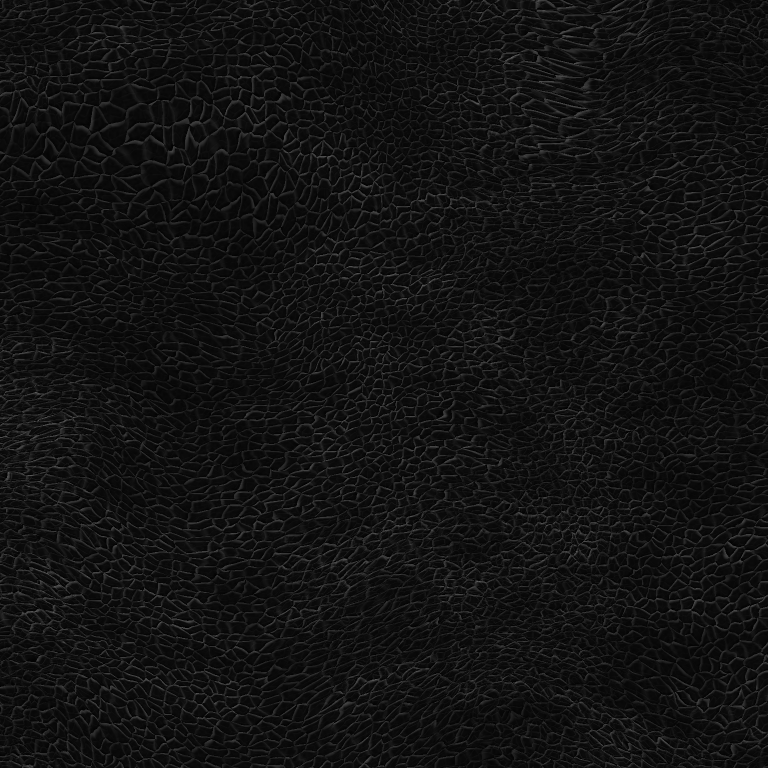
This texture is drawn by a WebGL 1 fragment shader. Its source:

```glsl
precision highp float;
// Black full-grain leather: fine flattened pebbles with softly lit creases.

uniform vec2 u_resolution;

const vec3 BASE_COLOR = vec3(0.040, 0.040, 0.040);
const vec3 SHEEN_COLOR = vec3(0.185, 0.185, 0.185);
const vec2 PEBBLE_COUNT = vec2(56.0, 88.0);
const vec2 LIGHT_DIR = vec2(-0.28, 0.96);

vec2 hash2(vec2 p) {
  vec3 h = fract(vec3(p.xyx) * vec3(0.1031, 0.1030, 0.0973));
  h += dot(h, h.yzx + 33.33);
  return fract((h.xx + h.yz) * h.zy);
}

vec2 noise2(vec2 p) {
  vec2 cell = floor(p);
  vec2 f = fract(p);
  f = f * f * (3.0 - 2.0 * f);
  vec2 low = mix(hash2(cell), hash2(cell + vec2(1.0, 0.0)), f.x);
  vec2 high = mix(hash2(cell + vec2(0.0, 1.0)), hash2(cell + vec2(1.0, 1.0)), f.x);
  return mix(low, high, f.y);
}

// Bends the hide so that pebbles change size and direction.
vec2 stretchHide(vec2 uv) {
  vec2 broad = noise2(uv * 3.1 + 7.0) - 0.5;
  vec2 local = noise2(uv * 9.0 + 31.0) - 0.5;
  return uv + broad * 0.13 + local * 0.035;
}

// Returns the distance to the nearest crease (x) and how far it faces the light (y).
vec2 crease(vec2 p, vec2 lightDir) {
  vec2 cell = floor(p);
  vec2 nearest = vec2(8.0);
  vec2 second = vec2(8.0);
  for (int j = -1; j <= 1; j++) {
    for (int i = -1; i <= 1; i++) {
      vec2 id = cell + vec2(float(i), float(j));
      vec2 offset = id + 0.08 + 0.84 * hash2(id) - p;
      float d = dot(offset, offset);
      if (d < dot(nearest, nearest)) {
        second = nearest;
        nearest = offset;
      } else if (d < dot(second, second)) {
        second = offset;
      }
    }
  }
  vec2 across = normalize(second - nearest);
  return vec2(dot(0.5 * (nearest + second), across), dot(across, lightDir));
}

// Bright lip on the lit side of a crease, minus the shadow on the other side.
float creaseLight(vec2 edge, float width) {
  float lip = smoothstep(width, width * 0.1, edge.x) * smoothstep(-0.5, 0.85, edge.y);
  float shadow = smoothstep(width, 0.0, edge.x) * smoothstep(0.1, -0.8, edge.y);
  return lip - 0.14 * shadow;
}

vec3 leather(vec2 uv) {
  vec2 hide = stretchHide(uv);
  vec2 p = hide * PEBBLE_COUNT;
  p += (noise2(p * 0.9 + 5.0) - 0.5) * 0.55;
  p += (noise2(p * 2.6 + 17.0) - 0.5) * 0.16;

  // Broad worn patches, stretched wrinkles and broken highlights.
  vec2 patches = noise2(uv * 4.3 + 12.0);
  float wrinkle = noise2(hide * vec2(11.0, 34.0) + 3.0).x;
  float broken = noise2(p * 1.7 + 41.0).x;
  float grain = noise2(uv * 300.0).x - 0.5;

  // Main pebbles, crossed by weaker small ones.
  float coarse = creaseLight(crease(p, LIGHT_DIR), 0.25);
  float fine = creaseLight(crease(p * 1.75 + 60.0, LIGHT_DIR), 0.22);
  float fineAmount = 0.12 + 0.35 * smoothstep(0.35, 0.8, patches.y);
  float strength = (0.50 + 0.55 * patches.x) * (0.65 + 0.70 * wrinkle);
  float sheen = (coarse + fine * fineAmount) * strength * (0.55 + 0.9 * broken);

  float tone = 0.85 + 0.20 * patches.x + 0.20 * (wrinkle - 0.5) + 0.45 * grain;
  return max(BASE_COLOR * tone + SHEEN_COLOR * sheen, vec3(0.008));
}

void main() {
  // Four samples per pixel keep the thin creases smooth.
  vec3 color = vec3(0.0);
  for (int j = 0; j < 2; j++) {
    for (int i = 0; i < 2; i++) {
      vec2 shift = (vec2(float(i), float(j)) - 0.5) * 0.5;
      color += leather((gl_FragCoord.xy + shift) / u_resolution);
    }
  }
  gl_FragColor = vec4(color * 0.25, 1.0);
}
```
